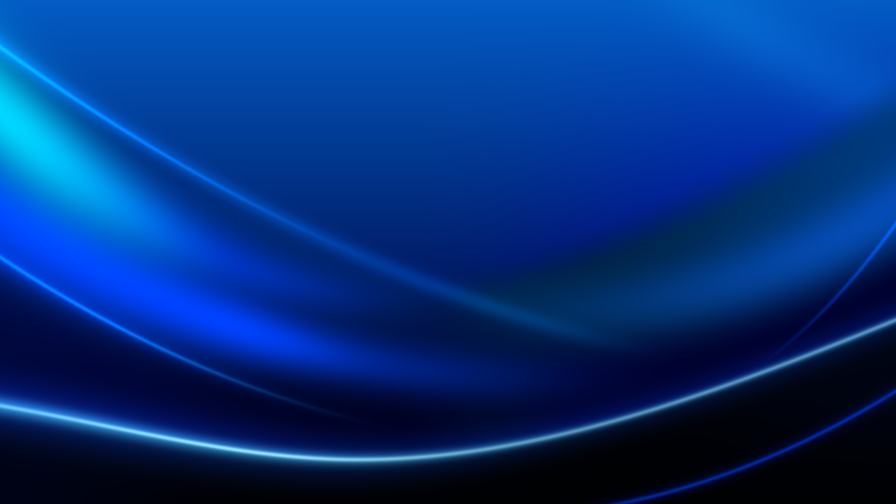
A Shadertoy shader for this background:

```glsl
// Flowing blue light: soft ribbons and hairlines sweep over a blue gradient,
// closed below by a bright curved rim above near-black. Each path is a
// polynomial, and its distance feeds a Gaussian glow or a soft mask.

// Approximate signed distance to y = k.x + k.y*x + k.z*x*x, positive above.
float curveDistance(vec2 p, vec3 k) {
    float slope = (k.y + 2.0 * k.z * p.x) * iResolution.y / iResolution.x;
    return (p.y - k.x - p.x * (k.y + k.z * p.x)) / length(vec2(1.0, slope));
}

float glow(float d, float width) {
    return exp(-d * d / (width * width));
}

// Soft mask of the area below a curve.
float below(float d, float softness) {
    return 1.0 - smoothstep(-softness, softness, d);
}

// Bright lower rim: two cubics that meet at its lowest point.
float rimHeight(float x) {
    float d = x - 0.4;
    return 0.088 + d * d * (d < 0.0 ? 1.25 + 1.45 * d : 1.1 - 0.55 * d);
}

vec3 backdrop(vec2 p) {
    vec3 sky = mix(vec3(0.0, 0.08, 0.36), vec3(0.01, 0.36, 0.77), clamp((p.y - 0.4) / 0.6, 0.0, 1.0));
    sky += vec3(0.0, -0.08, 0.14) * smoothstep(0.45, 0.9, p.x) * (1.0 - p.y) * 2.0;

    // Faint beam in the upper right corner
    float beam = curveDistance(p, vec3(1.73, -0.95, 0.0));
    sky += vec3(0.01, 0.07, 0.06) * glow(beam, 0.07) * smoothstep(0.65, 0.85, p.x);

    // Teal wedge opening to the right
    vec3 teal = mix(vec3(0.0, 0.13, 0.25), vec3(0.0, 0.23, 0.50), smoothstep(0.6, 1.05, p.x));
    float wedge = curveDistance(p - vec2(0.52, 0.433), vec3(0.0, 0.55, 0.56));
    return mix(sky, teal, below(wedge + 0.015, 0.05) * smoothstep(0.4, 0.55, p.x));
}

void mainImage(out vec4 fragColor, in vec2 fragCoord) {
    vec2 p = fragCoord / iResolution.xy;
    vec3 color = backdrop(p);

    // Right ribbon, falling into shadow underneath
    float right = curveDistance(p - vec2(0.6, 0.385), vec3(0.0, 0.0, 1.3));
    float rightFade = smoothstep(0.42, 0.65, p.x);
    color = mix(color, vec3(0.0, 0.005, 0.18), below(right + 0.07, 0.07) * rightFade);
    color = mix(color, mix(vec3(0.0, 0.18, 0.38), vec3(0.02, 0.31, 0.75), smoothstep(0.55, 1.0, p.x)),
                glow(right, 0.06) * rightFade * 0.85);

    // Shaded region under the long upper hairline
    float upper = curveDistance(p, vec3(0.907, -1.28, 0.62));
    vec3 shade = mix(vec3(0.0, 0.0, 0.12), vec3(0.0, 0.17, 0.47), smoothstep(0.12, 0.62, p.y));
    color = mix(color, shade, below(upper + 0.01, 0.025) * (1.0 - smoothstep(0.45, 0.68, p.x)));

    // Broad blue stream
    float stream = curveDistance(p, vec3(0.575, -1.08, 0.9));
    vec3 streamColor = mix(vec3(0.0, 0.26, 1.0), vec3(0.0, 0.16, 0.62), smoothstep(0.25, 0.45, p.x));
    color = mix(color, streamColor,
                glow(stream, mix(0.095, 0.05, smoothstep(0.0, 0.4, p.x))) * (1.0 - smoothstep(0.3, 0.78, p.x)));

    // Cyan stream, hottest at the left border
    float cyan = curveDistance(p, vec3(0.78, -1.6, 1.7));
    vec3 cyanColor = mix(vec3(0.0, 0.84, 1.0), vec3(0.0, 0.22, 0.85), smoothstep(0.0, 0.28, p.x));
    color = mix(color, cyanColor,
                glow(cyan, mix(0.09, 0.045, smoothstep(0.0, 0.35, p.x))) * (1.0 - smoothstep(0.15, 0.52, p.x)));

    // Upper hairline: crisp at the left, blurred past the centre
    float upperFade = 1.0 - smoothstep(0.5, 0.78, p.x);
    color += vec3(0.0, 0.22, 0.35) * glow(upper, 0.004) * (1.0 - smoothstep(0.05, 0.45, p.x));
    color += vec3(0.0, 0.10, 0.19) * glow(upper, 0.018) * upperFade;

    // Lower left and right hairlines
    float lower = curveDistance(p, vec3(0.49, -1.17, 0.9));
    float lowerFade = 1.0 - smoothstep(0.1, 0.45, p.x);
    color = mix(color, vec3(0.0, 0.01, 0.23), below(lower + 0.03, 0.05) * 0.6 * lowerFade);
    color += lowerFade * (vec3(0.02, 0.28, 0.35) * glow(lower, 0.004) + vec3(0.0, 0.06, 0.2) * glow(lower, 0.014));
    float side = curveDistance(vec2(1.0 - p.x, p.y), vec3(0.556, -2.45, 4.0));
    color += vec3(0.0, 0.13, 0.38) * glow(side, 0.004) * smoothstep(0.83, 0.97, p.x);

    // Dark floor below the rim, with its own faint arc
    float rim = p.y - rimHeight(p.x);
    vec3 ground = vec3(0.0, 0.002, 0.012) + vec3(0.0, 0.01, 0.07) * (1.0 - smoothstep(0.0, 0.3, p.x));
    ground += vec3(0.0, 0.015, 0.06) * smoothstep(0.6, 1.0, p.x) * smoothstep(0.0, 0.25, p.y);
    float arc = curveDistance(p - vec2(0.69, 0.0), vec3(0.0, 0.35, 1.2));
    ground += smoothstep(0.6, 0.72, p.x) * (vec3(0.0, 0.13, 0.45) * glow(arc, 0.004) + vec3(0.0, 0.02, 0.15) * glow(arc, 0.014));
    color = mix(color, ground, below(rim, 0.012));

    // Rim light: wide blue haze, teal halo and pale core
    float leftness = 1.0 - smoothstep(0.0, 0.75, p.x);
    float hotspot = glow(p.x - 0.28, 0.2);
    color += vec3(0.01, 0.09, 0.28) * glow(rim, mix(0.035, 0.06, leftness)) * mix(0.6, 1.0, leftness);
    color += vec3(0.14, 0.40, 0.42) * glow(rim, mix(0.009, 0.018, leftness)) * mix(0.65, 1.0, leftness);
    color += vec3(0.40, 0.42, 0.32) * glow(rim, 0.0045) * (0.6 + 0.5 * hotspot);

    fragColor = vec4(clamp(color, 0.0, 1.0), 1.0);
}
```
